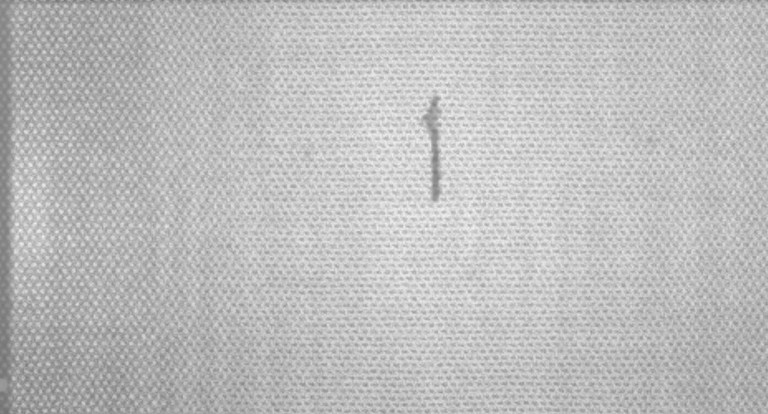
Give the GLSL for this texture, as a Shadertoy shader.

```glsl
// Pale grey plain-weave cloth under soft light, with a dark fold along the
// left side and a narrow upright stain right of centre.
// Brick-offset thread gaps give the weave; gaussian pools give the light.

const vec2  PITCH        = vec2(0.0212, 0.0160); // thread spacing, canvas heights
const float BASE_TONE    = 0.692;
const float POOL_GAIN    = 0.122;
const float WEAVE_GAIN   = 0.132;
const float THREAD_VARY  = 0.022;
const float GRAIN_GAIN   = 0.105;
const float STREAK_GAIN  = 0.034;
const float FOLD_TONE    = 0.47;
const float STAIN_TONE   = 0.52;
const float STAIN_TOP    = 0.778;
const float STAIN_BOTTOM = 0.510;

float hash(vec2 p) {
    vec3 q = fract(p.xyx * vec3(0.1031, 0.1030, 0.0973));
    q += dot(q, q.yzx + 33.33);
    return fract((q.x + q.y) * q.z);
}

float noise(vec2 p) {
    vec2 cell = floor(p), f = fract(p);
    f = f * f * (3.0 - 2.0 * f);
    float low  = mix(hash(cell), hash(cell + vec2(1, 0)), f.x);
    float high = mix(hash(cell + vec2(0, 1)), hash(cell + vec2(1, 1)), f.x);
    return mix(low, high, f.y);
}

// Soft elliptical spot, 1 at its centre
float pool(vec2 p, vec2 centre, vec2 radius) {
    vec2 q = (p - centre) / radius;
    return exp(-dot(q, q));
}

// Broad light over the cloth
float lighting(vec2 p) {
    float tone = BASE_TONE + POOL_GAIN * pool(p, vec2(1.10, 0.58), vec2(0.78, 0.70));
    tone += 0.085 * pool(p, vec2(0.06, 0.49), vec2(0.08, 0.20));
    tone += 0.020 * pool(p, vec2(1.05, 0.45), vec2(0.20, 0.35));
    tone -= 0.080 * pool(p, vec2(0.20, 0.00), vec2(0.60, 0.30));
    tone -= 0.050 * pool(p, vec2(0.20, 0.90), vec2(0.35, 0.30));
    tone -= 0.040 * pool(p, vec2(1.75, 0.00), vec2(0.50, 0.35));
    return tone - 0.09 * smoothstep(0.985, 1.0, p.y);
}

// Position inside a brick cell (xy) and that cell's random value (z)
vec3 brick(vec2 thread) {
    float row = floor(thread.y);
    thread.x += 0.5 * mod(row, 2.0);
    return vec3(fract(thread) - 0.5, hash(vec2(floor(thread.x), row)));
}

// Signed weave relief: shadowed gaps with bright knots halfway between them
float weave(vec2 p) {
    vec2 drift = vec2(noise(p * 4.0), noise(p * 4.0 + 40.0)) - 0.5;
    vec2 fuzz = vec2(noise(p * 95.0), noise(p * 95.0 + 17.0)) - 0.5;
    vec2 thread = p / PITCH + 0.4 * drift + 0.20 * fuzz;

    // Each gap is a flat dash under a thread with a short upright tick
    vec3 gapCell = brick(thread);
    vec2 gapPos = gapCell.xy;
    gapPos.y += 0.25 * gapPos.x;
    float dash = 1.0 - smoothstep(0.06, 0.50, length(gapPos * vec2(0.88, 1.15)));
    float tick = 1.0 - smoothstep(0.03, 0.48, length((gapPos - vec2(0.18, 0.08)) * vec2(1.8, 0.95)));
    float gap = max(dash, 0.9 * tick);

    // Knots catch the light beside the gaps
    vec3 knotCell = brick(thread + vec2(0.5, 0.0));
    float knot = 1.0 - smoothstep(0.10, 0.50, length(knotCell.xy * vec2(1.1, 1.0)));

    float sides = 1.0 - smoothstep(0.10, 0.90, p.x) + 0.5 * smoothstep(1.25, 1.85, p.x);
    float shadow = 0.32 - gap * (0.85 + 0.4 * gapCell.z);
    float shine = knot * (0.9 + 0.3 * knotCell.z) - 0.26 - 0.35 * gap;
    return WEAVE_GAIN * mix(shadow, shine, sides) + THREAD_VARY * (gapCell.z - 0.5);
}

// Coverage of the ragged upright stain
float stain(vec2 p) {
    float bulge = exp(-pow((p.y - 0.715) / 0.026, 2.0));
    float along = (STAIN_TOP - p.y) / (STAIN_TOP - STAIN_BOTTOM);
    float spine = 1.050 + 0.003 * along - 0.011 * bulge;
    spine += 0.004 * (noise(vec2(p.y * 45.0, 3.0)) - 0.5);
    float halfWidth = 0.0095 + 0.011 * bulge + 0.003 * smoothstep(0.5, 0.85, along);
    halfWidth *= 0.6 + 0.8 * noise(p * 110.0);
    float across = 1.0 - smoothstep(0.15, 1.5, abs(p.x - spine) / halfWidth);
    float ends = smoothstep(-0.02, 0.10, along) * (1.0 - smoothstep(0.92, 1.04, along));
    return across * ends * (0.6 + 0.45 * noise(p * 60.0));
}

// Faint isolated marks
float blemishes(vec2 p) {
    return 0.07 * pool(p, vec2(0.742, 0.625), vec2(0.010, 0.018))
         + 0.06 * pool(p, vec2(1.135, 0.335), vec2(0.018, 0.025))
         + 0.07 * pool(p, vec2(1.572, 0.655), vec2(0.014, 0.010))
         + 0.06 * pool(p, vec2(1.776, 0.650), vec2(0.010, 0.012));
}

void mainImage(out vec4 fragColor, in vec2 fragCoord) {
    vec2 p = fragCoord / iResolution.y;
    float relief = weave(p);

    // Cloth: light, threads, uneven yarn and fibre grain
    float tone = lighting(p) + relief;
    float warp = noise(vec2(p.x * 30.0, p.y * 2.5)) - 0.5;
    float weft = noise(vec2(p.x * 4.0, p.y * 40.0)) - 0.5;
    tone += STREAK_GAIN * (warp + 0.6 * weft);
    tone += GRAIN_GAIN * (noise(p * 250.0) - 0.5);
    tone += 0.03 * pool(p, vec2(1.52, 0.300), vec2(0.20, 0.004));
    tone -= blemishes(p);

    // Stain with a pale halo below it
    tone += 0.03 * pool(p, vec2(1.055, 0.49), vec2(0.025, 0.025));
    tone = mix(tone, STAIN_TONE + 0.4 * relief, clamp(stain(p), 0.0, 0.95));

    // Shadowed fold on the left, with a small pale disc low down
    float fold = 1.0 - smoothstep(0.016, 0.044, p.x + 0.006 * noise(p * 30.0));
    float foldTone = FOLD_TONE + 0.07 * p.y + 0.35 * relief;
    tone = mix(tone, foldTone, 0.88 * fold);
    float disc = 1.0 - smoothstep(0.012, 0.020, length(p - vec2(0.003, 0.07)));
    tone = mix(tone, 0.62, 0.8 * disc);

    fragColor = vec4(vec3(clamp(tone, 0.0, 1.0)), 1.0);
}
```
